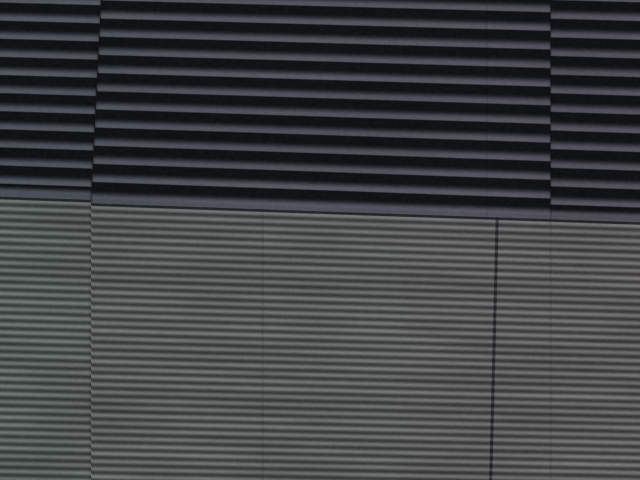
A Shadertoy shader for this texture:

```glsl
// Two-tier metal cladding: deep dark louvres above fine grey corrugated ribs.
// Tilted rows are measured from a sloping ledge; vertical joints split the
// wall into panels whose louvres are out of step, with faint noise for wear.

const float LEDGE_Y = 0.590;         // ledge height at the left edge
const float LEDGE_STEP = 0.007;      // drop of the ledge past the left joint
const float TILT = 0.036;            // downward slope of rows at the ledge
const float TILT_FALLOFF = 0.025;    // slope lost with distance from the ledge
const float SLAT_PITCH = 0.0377;
const float RIB_PITCH = 0.0161;
const float LEDGE_HEIGHT = 0.019;
const float SHADOW_LINE = 0.005;
const float LEFT_JOINT = 0.190;
const float RIGHT_JOINT = 1.147;
const float DARK_JOINT = 1.037;
const float FAINT_JOINT = 0.547;
const float LEFT_PHASE = 0.45;       // louvre offset of the outer panels
const float RIGHT_PHASE = 0.34;

const vec3 SLAT_DARK = vec3(0.065, 0.073, 0.086);
const vec3 SLAT_LIGHT = vec3(0.325, 0.332, 0.370);
const vec3 RIB_DARK = vec3(0.222, 0.232, 0.235);
const vec3 RIB_LIGHT = vec3(0.428, 0.436, 0.432);
const vec3 JOINT_COLOR = vec3(0.110, 0.125, 0.135);

float hash(vec2 p) {
    vec3 q = fract(vec3(p.xyx) * 0.1031);
    q += dot(q, q.yzx + 33.33);
    return fract((q.x + q.y) * q.z);
}

float noise(vec2 p) {
    vec2 i = floor(p), f = fract(p);
    f = f * f * (3.0 - 2.0 * f);
    return mix(mix(hash(i), hash(i + vec2(1, 0)), f.x),
               mix(hash(i + vec2(0, 1)), hash(i + vec2(1, 1)), f.x), f.y);
}

// Soft vertical line of a given half width
float joint(float x, float center, float halfWidth, float aa) {
    return 1.0 - smoothstep(halfWidth - aa, halfWidth + aa, abs(x - center));
}

// Louvre: crisp lower lip, face fading upward into shadow
vec3 louvres(float height, float phase, float aa) {
    float t = (height - 0.005) / SLAT_PITCH + phase;
    float f = fract(t);
    float lip = max(0.10, 1.5 * aa / SLAT_PITCH);
    float face = smoothstep(0.0, lip, f) * (1.0 - smoothstep(0.18, 0.62, f));
    face *= 0.90 + 0.14 * hash(vec2(floor(t), 7.0));
    float ledge = 1.0 - smoothstep(0.6 * LEDGE_HEIGHT, 1.3 * LEDGE_HEIGHT, height);
    return mix(SLAT_DARK, SLAT_LIGHT, max(face, 0.92 * ledge));
}

// Rounded ribs with small brightness changes from row to row and along them
vec3 ribs(float depth, float x) {
    float t = depth / RIB_PITCH;
    float wave = 0.5 - 0.5 * cos(6.28318 * t);
    float row = hash(vec2(floor(t), 3.0)) - 0.5;
    float streak = noise(vec2(x * 9.0, t * 1.3)) - 0.5;
    return mix(RIB_DARK, RIB_LIGHT, wave) * (1.0 + 0.06 * row + 0.10 * streak);
}

void mainImage(out vec4 fragColor, in vec2 fragCoord) {
    vec2 p = fragCoord / iResolution.y;
    float aa = 0.75 / iResolution.y;

    // Panel membership; the left joint leans slightly above the ledge
    float leftJoint = LEFT_JOINT + 0.05 * max(p.y - LEDGE_Y, 0.0);
    float pastLeft = smoothstep(-aa, aa, p.x - leftJoint);
    float pastRight = smoothstep(-aa, aa, p.x - RIGHT_JOINT);

    // Signed height above the sloping ledge
    float tilt = TILT - TILT_FALLOFF * abs(p.y - LEDGE_Y);
    float height = p.y - LEDGE_Y + tilt * p.x + LEDGE_STEP * pastLeft;

    // Upper tier, blended across its joints
    vec3 upper = mix(louvres(height, LEFT_PHASE, aa), louvres(height, 0.0, aa), pastLeft);
    upper = mix(upper, louvres(height, RIGHT_PHASE, aa), pastRight);
    upper *= 1.0 - 0.25 * joint(p.x, leftJoint, 0.003, 0.003);
    upper *= 1.0 - 0.18 * joint(p.x, RIGHT_JOINT, 0.002, 0.002);
    upper *= 1.0 - 0.15 * joint(p.x, 1.014, 0.001, aa);

    // Lower tier with faint joints and one open, rib-notched joint
    vec3 lower = ribs(-height, p.x);
    float faint = joint(p.x, LEFT_JOINT - 0.003, 0.002, 0.002)
                + joint(p.x, FAINT_JOINT, 0.002, 0.002)
                + joint(p.x, RIGHT_JOINT, 0.002, 0.002);
    lower *= 1.0 - 0.09 * faint;
    float notch = 0.75 + 0.25 * cos(6.28318 * height / RIB_PITCH);
    float openX = DARK_JOINT - 0.025 * max(LEDGE_Y - p.y, 0.0);
    lower = mix(lower, JOINT_COLOR, notch * joint(p.x, openX, 0.0032, max(aa, 0.001)));

    // Join the tiers and draw the shadow beneath the ledge
    vec3 color = mix(lower, upper, smoothstep(-aa, aa, height));
    float shadow = joint(height, -0.5 * SHADOW_LINE, 0.5 * SHADOW_LINE, aa);
    color = mix(color, JOINT_COLOR, 0.85 * shadow);

    // Weathering, fine grain and a cool-to-warm drift across the wall
    color *= 0.96 + 0.08 * noise(p * vec2(5.0, 7.0));
    color += 0.022 * (noise(p * vec2(170.0, 260.0)) - 0.5);
    color *= mix(vec3(0.97, 1.01, 1.00), vec3(1.04, 0.99, 1.01), p.x / 1.333);
    fragColor = vec4(color, 1.0);
}
```
